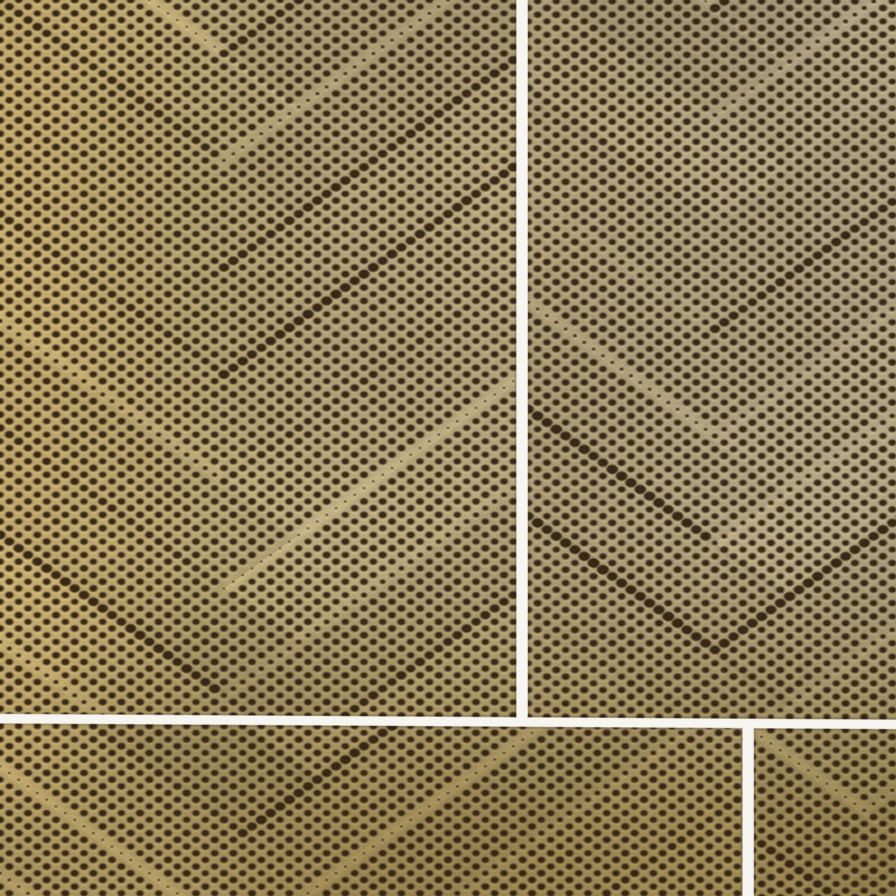
Write a WebGL 2 fragment shader that draws this texture.

```glsl
#version 300 es
precision highp float;
// Perforated metal cladding: staggered holes on a diagonal lattice, laid as
// herringbone planks whose seams enlarge or close one row of holes.
// Three panels, each with its own fold, are parted by pale joints.

uniform vec2 u_resolution;
out vec4 fragColor;

const vec2 HOLE_COUNT = vec2(48.0, 67.0);      // lattice repeats across, up
const vec2 HOLE_RADIUS = vec2(0.0042, 0.0034);
const float PLANK_ROWS = 8.0;                  // hole rows per plank
const vec3 GOLD = vec3(0.73, 0.64, 0.42);
const vec3 SAND = vec3(0.67, 0.61, 0.46);
const vec3 GREY = vec3(0.66, 0.61, 0.49);
const vec3 BRONZE = vec3(0.59, 0.51, 0.32);
const vec3 HOLE_DARK = vec3(0.18, 0.12, 0.05);
const vec3 JOINT = vec3(0.97, 0.96, 0.94);

float hash(vec2 p) {
  vec3 q = fract(p.xyx * 0.1031);
  q += dot(q, q.yzx + 33.33);
  return fract((q.x + q.y) * q.z);
}

float noise(vec2 p) {
  vec2 i = floor(p), f = fract(p);
  f = f * f * (3.0 - 2.0 * f);
  return mix(mix(hash(i), hash(i + vec2(1, 0)), f.x),
             mix(hash(i + vec2(0, 1)), hash(i + vec2(1, 1)), f.x), f.y);
}

// Lattice position to its two diagonal coordinates, whole at every hole.
vec2 toDiagonal(vec2 q) { return vec2(q.x + q.y, q.y - q.x); }
vec2 fromDiagonal(vec2 d) { return 0.5 * vec2(d.x - d.y, d.x + d.y); }

// 0 for the left arm of the herringbone, 1 for the right; the fold zigzags.
float armOf(vec2 q) {
  float fold = abs(mod(q.y, PLANK_ROWS) - 0.5 * PLANK_ROWS);
  return step(fold, q.x);
}

// Distance across planks, in hole rows, with seams at multiples of PLANK_ROWS.
float acrossPlanks(vec2 q, float arm) {
  vec2 d = toDiagonal(q);
  return mix(d.x, d.y, arm) - 0.5 * PLANK_ROWS;
}

// Character of a seam: negative closes its holes, positive widens them.
float seamKind(float seam, float arm, float seed) {
  return 2.0 * hash(vec2(seam + 40.0, arm * 17.0 + seed * 5.0)) - 1.0;
}

float band(float distance, float halfWidth, float pixel) {
  return 1.0 - smoothstep(halfWidth - pixel, halfWidth + pixel, abs(distance));
}

// Dark coverage of the nearest hole, sized by seam and slight wear.
float holeMask(vec2 q, float seed, float pixel) {
  vec2 centre = fromDiagonal(floor(toDiagonal(q) + 0.5));
  float arm = armOf(centre + vec2(0.01, 0.0));
  float row = acrossPlanks(centre, arm);
  float seam = floor(row / PLANK_ROWS + 0.5);
  float onSeam = 1.0 - step(0.5, abs(row - seam * PLANK_ROWS));
  float kind = seamKind(seam, arm, seed);
  float size = 0.94 + 0.14 * hash(centre * 2.0 + 211.0);
  size *= 1.0 + onSeam * (0.45 * max(kind, 0.0) + 0.8 * min(kind, 0.0));
  float d = length((q - centre) / HOLE_COUNT / HOLE_RADIUS);
  float soft = max(0.5, 0.5 * pixel / HOLE_RADIUS.y);
  return 1.0 - smoothstep(size - soft, size + soft, d);
}

// Broad light: golden left, grey upper right, bronze toward the bottom.
vec3 metalTone(vec2 p) {
  vec3 tone = mix(GOLD, SAND, smoothstep(0.0, 0.4, p.x));
  tone = mix(tone, GREY, smoothstep(0.45, 1.0, p.x));
  float low = 1.0 - smoothstep(0.02, 0.45, p.y);
  tone = mix(tone, BRONZE, low * (0.4 + 0.6 * smoothstep(0.0, 0.4, p.x)));
  return tone * (0.95 + 0.1 * noise(p * 5.0));
}

vec3 perforatedMetal(vec2 p, vec2 fold, float seed, float pixel) {
  vec2 q = p * HOLE_COUNT - fold;
  float arm = armOf(q);
  float row = acrossPlanks(q, arm);
  float plank = floor(row / PLANK_ROWS);
  float seam = floor(row / PLANK_ROWS + 0.5);
  float kind = seamKind(seam, arm, seed);
  float crease = 1.0 - smoothstep(0.15, 0.6, abs(row - seam * PLANK_ROWS));
  float grain = noise(p * 160.0) - 0.5;
  float light = 0.97 + 0.07 * hash(vec2(plank + 70.0, arm + seed * 9.0));
  light += 0.05 * grain - 0.08 * kind * crease;
  // A faint bright lip sits just under each hole.
  float hole = holeMask(q, seed, pixel);
  float lip = holeMask(q + vec2(0.0, 0.24), seed, pixel);
  light += 0.07 * lip * (1.0 - hole);
  return mix(metalTone(p) * light, HOLE_DARK, 0.92 * hole);
}

void main() {
  vec2 p = gl_FragCoord.xy / u_resolution;
  float pixel = 1.0 / min(u_resolution.x, u_resolution.y);

  // Choose the panel: its fold position in lattice units and its seed.
  float sillHeight = mix(0.198, 0.1915, p.x);
  bool lower = p.y < sillHeight;
  float jointX = lower ? 0.835 : 0.5827;
  bool rightSide = p.x > jointX;
  vec2 fold = lower ? vec2(13.0, 0.7) : vec2(12.0, 3.0);
  if (rightSide) fold = lower ? vec2(46.3, 2.4) : vec2(38.3, -1.6);
  float seed = (lower ? 2.0 : 0.0) + (rightSide ? 1.0 : 0.0);
  vec3 colour = perforatedMetal(p, fold, seed, pixel);

  // Joints, with a thin shadow along their edges.
  float sill = p.y - sillHeight, post = p.x - jointX;
  float shade = max(band(sill, 0.0075, pixel), band(post, 0.0085, pixel));
  float joint = max(band(sill, 0.0053, pixel), band(post, 0.0064, pixel));
  colour = mix(colour * (1.0 - 0.15 * shade), JOINT, joint);
  fragColor = vec4(colour, 1.0);
}
```
